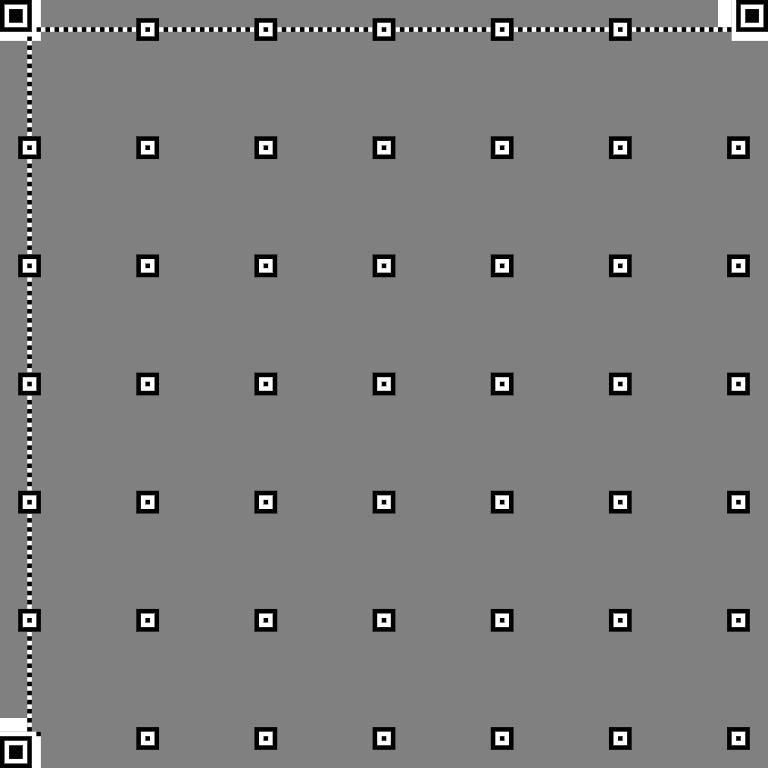
Reproduce this pattern procedurally as a WebGL 2 fragment shader.

```glsl
#version 300 es
precision highp float;
// Grey module grid with a 7 by 7 lattice of square targets, two dashed rails and three corner finders.

#define MODULES 169.0      // modules along each side
#define PITCH 26.0         // modules between target centres
#define LAST_TARGET 6.0    // index of the last target on each axis
#define RAIL 6.5           // centre of the dashed rails and first targets
#define QUIET 9.0          // white zone around a finder
#define FINDER 3.5         // half width of a finder
#define GREY vec3(0.502)
#define BLACK vec3(0.0)
#define WHITE vec3(1.0)

uniform vec2 u_resolution;
out vec4 fragColor;

// Area of the pixel covered by a shape at signed distance d.
float coverage(float d, float pixel) {
    return clamp(0.5 - d / pixel, 0.0, 1.0);
}

// Coverage of an axis-aligned box between two corners.
float box(vec2 p, vec2 lo, vec2 hi, float pixel) {
    vec2 d = abs(p - 0.5 * (lo + hi)) - 0.5 * (hi - lo);
    return coverage(d.x, pixel) * coverage(d.y, pixel);
}

// Nested squares: black outer, white ring, black core.
vec3 target(vec3 base, vec2 p, float outer, float core, float pixel) {
    float d = max(abs(p.x), abs(p.y));
    vec3 color = mix(base, BLACK, coverage(d - outer, pixel));
    color = mix(color, WHITE, coverage(d - outer + 1.0, pixel));
    return mix(color, BLACK, coverage(d - core, pixel));
}

void main() {
    // Module coordinates, rows counted from the top.
    vec2 uv = gl_FragCoord.xy / u_resolution;
    vec2 p = vec2(uv.x, 1.0 - uv.y) * MODULES;
    float pixel = MODULES / min(u_resolution.x, u_resolution.y);

    // Fold across the diagonal, along which the layout is symmetric.
    vec2 q = p.x >= p.y ? p : p.yx;
    float farEdge = MODULES - QUIET + 1.0;
    vec3 color = GREY;

    // White zones: near corner, far corner and its side strip.
    color = mix(color, WHITE, box(q, vec2(-1.0), vec2(QUIET), pixel));
    color = mix(color, WHITE, box(q, vec2(farEdge, -1.0), vec2(MODULES + 1.0, QUIET), pixel));
    color = mix(color, WHITE, box(q, vec2(farEdge - 3.0, -1.0), vec2(farEdge, 6.0), pixel));

    // Dashed rail, starting on a black module.
    float dash = coverage(abs(mod(q.x + 0.5, 2.0) - 1.0) - 0.5, pixel);
    float rail = box(q, vec2(QUIET - 1.0, RAIL - 0.5), vec2(farEdge, RAIL + 0.5), pixel);
    color = mix(color, mix(WHITE, BLACK, dash), rail);

    // Lattice of small targets, leaving out the finder corners.
    vec2 cell = clamp(round((q - RAIL) / PITCH), 0.0, LAST_TARGET);
    bool finderCorner = cell.y == 0.0 && (cell.x == 0.0 || cell.x == LAST_TARGET);
    if (!finderCorner) {
        color = target(color, q - RAIL - cell * PITCH, 2.5, 0.5, pixel);
    }

    // Corner finders.
    vec2 corner = vec2(q.x < 0.5 * MODULES ? FINDER : MODULES - FINDER, FINDER);
    color = target(color, q - corner, FINDER, 1.5, pixel);

    // Single dark module beside the lower left finder.
    vec2 darkCorner = vec2(QUIET - 1.0, farEdge);
    color = mix(color, BLACK, box(p, darkCorner, darkCorner + 1.0, pixel));

    fragColor = vec4(color, 1.0);
}
```
